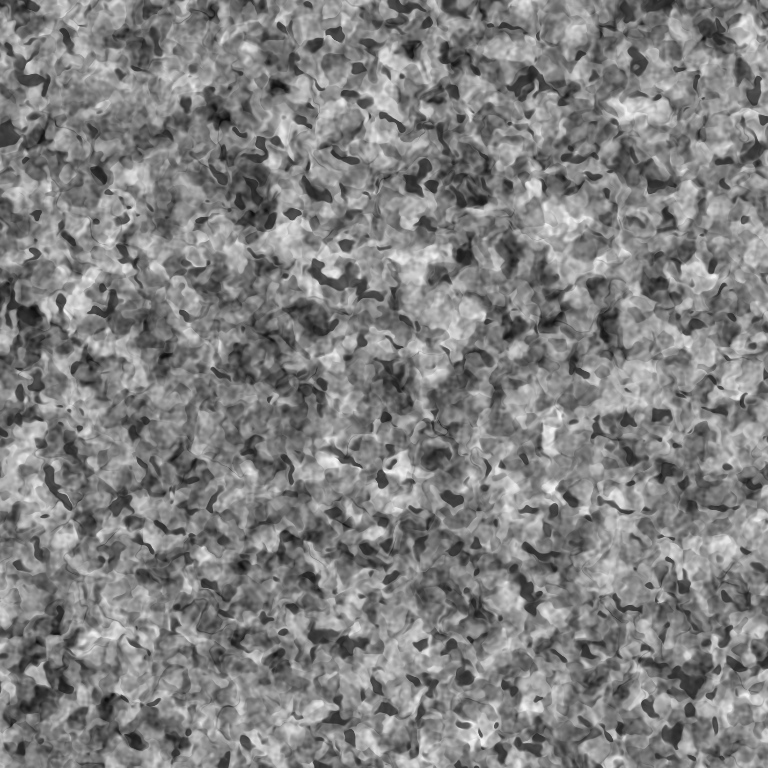
Write a Shadertoy shader that draws this texture.

```glsl
float hash(vec2 p) {
    return fract(sin(dot(p, vec2(127.1, 311.7))) * 43758.5453);
}

float noise(vec2 p) {
    vec2 cell = floor(p), f = fract(p);
    f = f * f * (3.0 - 2.0 * f);
    return mix(mix(hash(cell), hash(cell + vec2(1, 0)), f.x),
               mix(hash(cell + vec2(0, 1)), hash(cell + vec2(1, 1)), f.x), f.y);
}

vec2 rotate(vec2 p, float angle) {
    float c = cos(angle), s = sin(angle);
    return vec2(c * p.x - s * p.y, s * p.x + c * p.y);
}

// Soft-edged Voronoi cells, each with its own random tone
float grains(vec2 p) {
    vec2 cell = floor(p);
    float tone = 0.0, total = 0.0;
    for (int y = -1; y <= 1; y++) {
        for (int x = -1; x <= 1; x++) {
            vec2 id = cell + vec2(x, y);
            vec2 offset = id + vec2(hash(id + 17.3), hash(id + 41.9)) - p;
            float weight = exp(-13.0 * dot(offset, offset));
            tone += weight * hash(id + 73.7);
            total += weight;
        }
    }
    return tone / total;
}

void mainImage(out vec4 fragColor, in vec2 fragCoord) {
    vec2 uv = fragCoord / iResolution.y;

    // Ragged outlines from two scales of warping
    vec2 p = uv;
    p += 0.016 * (vec2(noise(uv * 38.0 + 5.0), noise(uv * 38.0 + 60.0)) - 0.5);
    p += 0.008 * (vec2(noise(uv * 105.0 + 9.0), noise(uv * 105.0 + 80.0)) - 0.5);

    // Mineral grains over broad cloudy patches
    float tone = 0.53;
    tone += 0.34 * (grains(rotate(p, 0.4) * 40.0) - 0.5);
    tone += 0.26 * (grains(rotate(p, 1.1) * 78.0 + 30.0) - 0.5);
    tone += 0.23 * (noise(rotate(p, 0.7) * 13.0 + 12.0) - 0.5);

    // Fine crystalline texture, drawn out slightly along the height
    tone += 0.24 * (noise(rotate(p, 0.3) * vec2(135.0, 90.0) + 20.0) - 0.5);
    tone += 0.17 * (noise(rotate(uv, 0.9) * 195.0 + 50.0) - 0.5);

    // Thin broken cracks
    float ridge = abs(noise(rotate(p, 0.6) * 32.0 + 90.0) - 0.5);
    float broken = smoothstep(0.55, 0.75, noise(p * 24.0 + 140.0));
    tone -= 0.12 * broken * (1.0 - smoothstep(0.0, 0.06, ridge));

    // Dark mica flecks, loosely clustered and a little wider than tall
    vec2 q = rotate(p, 0.35);
    float mica = 0.6 * noise(q * vec2(48.0, 62.0) + 200.0)
               + 0.4 * noise(rotate(q, 0.8) * 92.0 + 240.0)
               + 0.16 * (noise(p * 9.0 + 300.0) - 0.5);
    float fleck = smoothstep(0.66, 0.77, mica);
    tone = mix(tone, 0.17 + 0.22 * (tone - 0.4), 0.88 * fleck);

    fragColor = vec4(vec3(clamp(tone, 0.06, 0.95)), 1.0);
}
```
